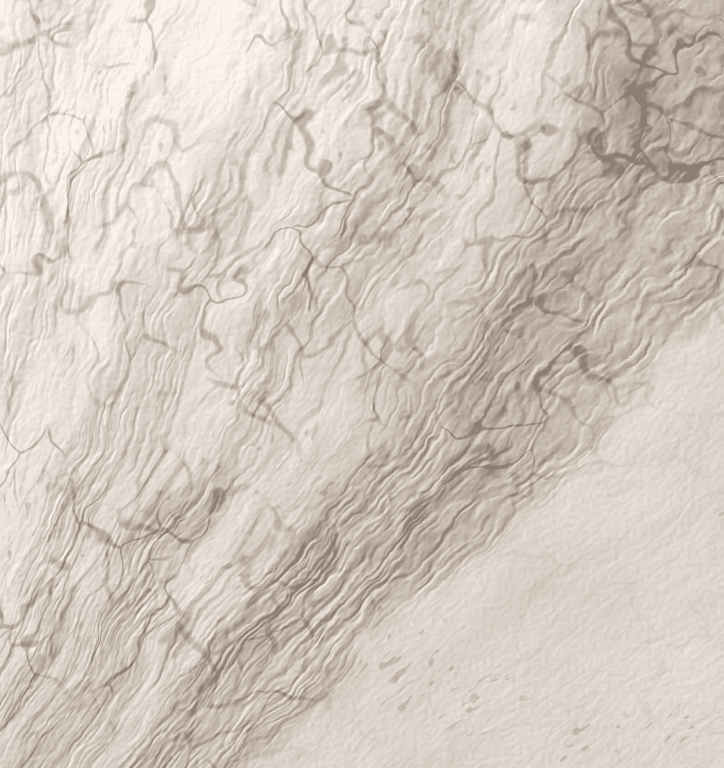
This texture is drawn by a Shadertoy shader. Its source:

```glsl
// Pale weathered marble: fanned diagonal bands, embossed grooves and fine dark cracks.

const vec3 SHADOW = vec3(0.62, 0.57, 0.52);
const vec3 LIGHT = vec3(0.97, 0.93, 0.90);
const vec2 FAN_PIVOT = vec2(-0.30, -0.60);    // streaks radiate from here
const vec2 LIGHT_DIR = vec2(-0.80, 0.60);
const vec2 BAND_EDGES = vec2(0.78, 0.93);     // main dark band, fan angles
const float SIDE_BAND = 1.05;                 // fainter band, fan angle
const float BASE_TONE = 0.66;
const float RELIEF_STEP = 0.0013;
const float RELIEF_GAIN = 1.25;
const float CRACK_WIDTH = 0.024;
const vec2 CRACK_CELLS = vec2(5.0, 12.0);     // along and across the streaks

float hash(vec2 p) {
    vec3 q = fract(p.xyx * 0.1031);
    q += dot(q, q.yzx + 33.33);
    return fract((q.x + q.y) * q.z);
}

vec2 hash2(vec2 p) {
    return vec2(hash(p), hash(p + 57.3));
}

float noise(vec2 p) {
    vec2 i = floor(p), f = fract(p);
    f = f * f * (3.0 - 2.0 * f);
    return mix(mix(hash(i), hash(i + vec2(1, 0)), f.x),
               mix(hash(i + vec2(0, 1)), hash(i + vec2(1, 1)), f.x), f.y);
}

float fbm(vec2 p) {
    float sum = 0.0, amp = 0.5;
    for (int i = 0; i < 5; i++) {
        sum += amp * noise(p);
        p = p * 2.03 + 17.7;
        amp *= 0.5;
    }
    return sum / 0.97;
}

// Polar flow coordinates: x runs along the streaks, y across them
vec2 flow(vec2 p) {
    vec2 d = p - FAN_PIVOT;
    vec2 q = vec2(length(d), atan(d.y, d.x));
    q.y += 0.045 * (fbm(p * 5.0) - 0.5) + 0.014 * (fbm(p * 24.0 + 9.0) - 0.5);
    return q;
}

// Thin valleys between flat plateaus
float grooves(vec2 p, float width) {
    return smoothstep(0.0, width, abs(2.0 * noise(p) - 1.0));
}

// Even-width line along the mid contour of the noise
float hairline(vec2 p, float width) {
    float n = noise(p);
    float slope = abs(noise(p + vec2(0.0, 0.05)) - n) / 0.05;
    return 1.0 - smoothstep(0.3 * width, width, abs(n - 0.5) / (slope + 0.25));
}

// Main band in x, side band in y
vec2 bands(vec2 q, vec2 p) {
    float v = q.y + 0.08 * (fbm(p * 7.0 + 31.0) - 0.5);
    float body = smoothstep(-0.02, 0.015, v - BAND_EDGES.x)
               * (1.0 - smoothstep(-0.04, 0.05, v - BAND_EDGES.y));
    float side = exp(-pow((v - SIDE_BAND) / 0.03, 2.0));
    return vec2(body, side);
}

float height(vec2 p, float rough) {
    vec2 q = flow(p);
    float streaks = 0.50 * grooves(q * vec2(9.0, 62.0), 0.35)
                  + 0.45 * grooves(q * vec2(20.0, 135.0) + 5.0, 0.5)
                  + 0.45 * noise(q * vec2(48.0, 300.0));
    float chips = 0.8 * grooves(q * vec2(26.0, 50.0) + 40.0, 0.35)
                + 0.5 * grooves(q * vec2(50.0, 105.0) + 11.0, 0.5)
                + 0.7 * fbm(p * 60.0);
    float grain = 0.13 * noise(p * 210.0) + 0.20 * fbm(p * 45.0 + 3.0);
    return rough * (0.75 * streaks + 0.45 * chips) + grain;
}

// Distance to the nearest border of jittered cells
float cellBorder(vec2 p) {
    vec2 cell = floor(p), nearest = vec2(0.0);
    float best = 9.0, border = 9.0;
    for (int k = 0; k < 9; k++) {
        vec2 o = cell + vec2(k % 3 - 1, k / 3 - 1);
        vec2 d = o + hash2(o) - p;
        if (dot(d, d) < best) { best = dot(d, d); nearest = d; }
    }
    for (int k = 0; k < 25; k++) {
        vec2 o = cell + vec2(k % 5 - 2, k / 5 - 2);
        vec2 d = o + hash2(o) - p, gap = d - nearest;
        if (dot(gap, gap) > 0.0001)
            border = min(border, dot(0.5 * (d + nearest), normalize(gap)));
    }
    return border;
}

void mainImage(out vec4 fragColor, in vec2 fragCoord) {
    vec2 p = fragCoord / iResolution.y;
    vec2 q = flow(p);
    vec2 band = bands(q, p);
    float veined = smoothstep(0.74, 0.84, q.y);   // zero on the smooth lower right

    // Broad tone: bright upper left, dark bands, pale plates among darker rubble
    float tone = BASE_TONE + 0.36 * smoothstep(0.15, 1.15, p.y - 0.9 * p.x + 0.25);
    tone += 0.07 * (1.0 - veined);
    float rubble = smoothstep(0.46, 0.56, fbm(q * vec2(4.0, 21.0) + 21.0));
    float clouds = fbm(q * vec2(4.0, 17.0) + 8.0) - 0.5;
    tone += (0.22 + 0.25 * band.x) * clouds + 0.14 * (fbm(p * 9.0) - 0.5);
    tone -= (0.25 + 0.12 * rubble) * band.x + 0.20 * band.y;
    tone += (0.06 - 0.14 * rubble) * veined * (1.0 - band.x);
    tone += 0.22 * (fbm(q * vec2(16.0, 120.0)) - 0.5) * veined;

    // Embossed relief, strongest inside the bands
    float rough = 0.10 + veined * (0.10 + 0.28 * rubble) + 0.50 * band.x + 0.30 * band.y;
    vec2 e = LIGHT_DIR * RELIEF_STEP;
    float relief = height(p - e, rough) - height(p + e, rough);
    tone += clamp(RELIEF_GAIN * relief, -0.45, 0.36);

    // Branching cracks in two sizes, broken up and uneven in width
    vec2 wander = vec2(noise(p * 13.0), noise(p * 13.0 + 70.0)) - 0.5;
    wander += 0.4 * (vec2(noise(p * 42.0), noise(p * 42.0 + 30.0)) - 0.5);
    float width = CRACK_WIDTH * (0.5 + noise(p * 30.0));
    for (int i = 0; i < 2; i++) {
        float size = 1.0 + 0.9 * float(i);
        float border = cellBorder(q * CRACK_CELLS * size + 0.45 * wander + 40.0 * float(i));
        float broken = smoothstep(0.44, 0.54, fbm(p * 7.0 + 50.0 + 23.0 * float(i)));
        float crack = 1.0 - smoothstep(0.25 * width, 1.3 * width, border / size);
        tone -= (0.48 - 0.14 * float(i)) * crack * broken * mix(0.15, 1.0, veined);
    }

    // Long hairlines and short slits along the streaks
    float hair = hairline(q * vec2(4.5, 30.0) + 90.0, 0.07);
    hair = max(hair, 0.8 * hairline(q * vec2(9.0, 58.0) + 15.0, 0.12));
    tone -= 0.34 * hair * veined * smoothstep(0.46, 0.58, fbm(p * 11.0 + 13.0));
    float slit = smoothstep(0.80, 0.92, noise(q * vec2(60.0, 230.0) + 6.0));
    tone -= 0.30 * slit * smoothstep(0.47, 0.60, fbm(p * 6.0 + 77.0));

    fragColor = vec4(mix(SHADOW, LIGHT, clamp(tone, -0.2, 1.06)), 1.0);
}
```
